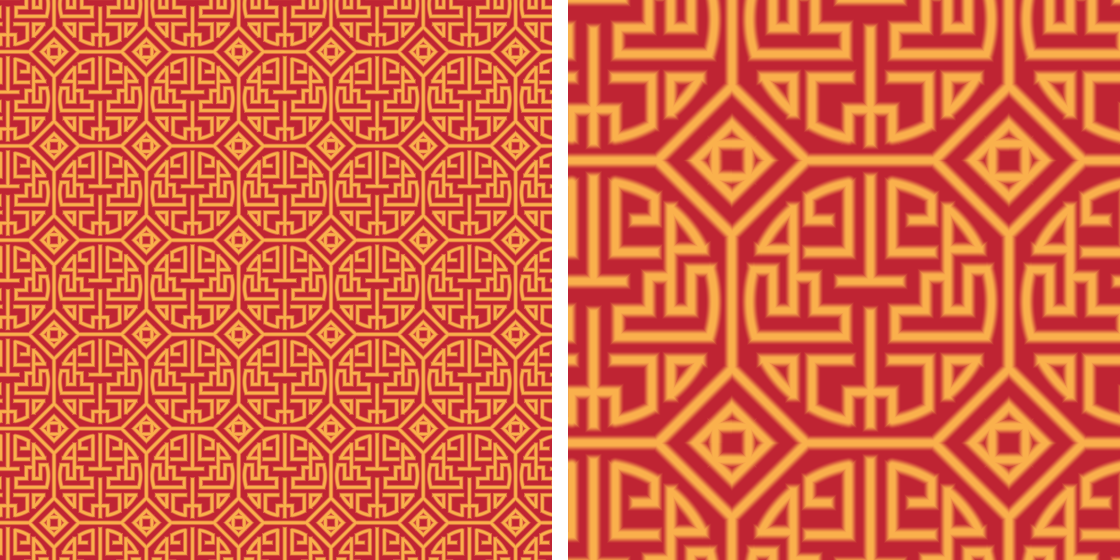
Left, the full canvas; right, a detail of the centre.
Give the GLSL for this pattern, as a WebGL 2 fragment shader.

```glsl
#version 300 es
precision highp float;

#define REPEATS vec2(5.98, 5.945)
#define ORIGIN vec2(0.0979, 0.9076)
#define CELL vec2(190.0, 194.0)
#define HALF_LINE 3.7
#define SOFTNESS 2.5
#define RING 83.0
#define DIAMOND 51.0
#define WEAR 0.25
#define RED vec3(0.75, 0.14, 0.20)
#define GOLD vec3(0.98, 0.69, 0.30)

uniform vec2 u_resolution;
out vec4 outColor;

float hash(vec2 p) {
    vec3 q = fract(vec3(p.xyx) * 0.1031);
    q += dot(q, q.yzx + 33.33);
    return fract((q.x + q.y) * q.z);
}

// Square-ended strokes, measured from their centre lines
float across(vec2 p, float y, float x0, float x1) {
    return max(max(x0 - p.x, p.x - x1), abs(p.y - y));
}

float upright(vec2 p, float x, float y0, float y1) {
    return across(p.yx, x, y0, y1);
}

float arc(vec2 p, float a0, float a1) {
    float a = clamp(atan(p.y, p.x), a0, a1);
    return length(p - RING * vec2(cos(a), sin(a)));
}

// Diamond with a nested diamond and square, p from its centre
float diamond(vec2 p) {
    p = abs(p);
    float l1 = p.x + p.y;
    float d = min(abs(l1 - DIAMOND), abs(l1 - 25.0)) * 0.7071;
    return min(d, abs(max(p.x, p.y) - 11.5));
}

// Central post and its crossbars
float post(vec2 p) {
    float d = min(upright(p, 0.0, 14.0, 84.0), upright(p, 0.0, -84.0, -8.0));
    d = min(d, across(p, 14.0, 0.0, 20.0));
    return min(d, across(p, -62.0, 0.0, 15.0));
}

// Hooked frames above and below the middle
float frames(vec2 p) {
    float d = arc(p, 1.041, 1.389);
    d = min(d, upright(p, 15.0, 34.0, 80.0));
    d = min(d, upright(p, 42.0, 56.0, 71.0));
    d = min(d, across(p, 56.0, 29.0, 42.0));
    d = min(d, across(p, 34.0, 15.0, 42.0));
    d = min(d, arc(p, -1.389, -1.068));
    d = min(d, across(p, -40.0, 15.0, 40.0));
    d = min(d, upright(p, 40.0, -72.0, -40.0));
    return min(d, upright(p, 15.0, -81.0, -62.0));
}

// Curved triangles along the diagonals
float triangles(vec2 p) {
    float d = min(arc(p, 0.448, 0.878), arc(p, -0.878, -0.503));
    d = min(d, upright(p, 53.0, -6.0, 64.0));
    d = min(d, across(p, 36.0, 53.0, 75.0));
    d = min(d, upright(p, 53.0, -64.0, -40.0));
    return min(d, across(p, -40.0, 53.0, 73.0));
}

// Side scroll and the key that runs inward from it
float scroll(vec2 p) {
    float d = arc(p, -0.293, 0.27);
    d = min(d, across(p, 22.0, 67.0, 80.0));
    d = min(d, upright(p, 67.0, -6.0, 22.0));
    d = min(d, across(p, -6.0, 53.0, 67.0));
    d = min(d, across(p, -24.0, 17.0, 79.0));
    d = min(d, upright(p, 17.0, -24.0, -6.0));
    d = min(d, across(p, -6.0, 17.0, 38.0));
    d = min(d, upright(p, 38.0, -6.0, 17.0));
    return min(d, across(p, 17.0, 38.0, 53.0));
}

void main() {
    vec2 grid = (gl_FragCoord.xy / u_resolution - ORIGIN) * REPEATS;
    vec2 p = (fract(grid) - 0.5) * CELL;
    vec2 mirrored = vec2(abs(p.x), p.y);
    vec2 corner = 0.5 * CELL - abs(p);

    // Medallion, corner diamonds and the bars joining them
    float d = min(min(post(mirrored), frames(mirrored)),
                  min(triangles(mirrored), scroll(mirrored)));
    d = min(d, diamond(corner));
    d = min(d, across(corner, 0.0, DIAMOND, CELL.x));
    d = min(d, upright(corner, 0.0, DIAMOND, CELL.y));

    // Slight change of line weight from one repeat to the next
    float worn = (hash(floor(grid) + 20.0) - 0.5) * WEAR;
    float pixel = CELL.x * REPEATS.x / u_resolution.x;
    float soft = max(SOFTNESS, 0.7 * pixel);
    float ink = 1.0 - smoothstep(-soft, soft, d - HALF_LINE - worn);
    outColor = vec4(mix(RED, GOLD, ink), 1.0);
}
```
